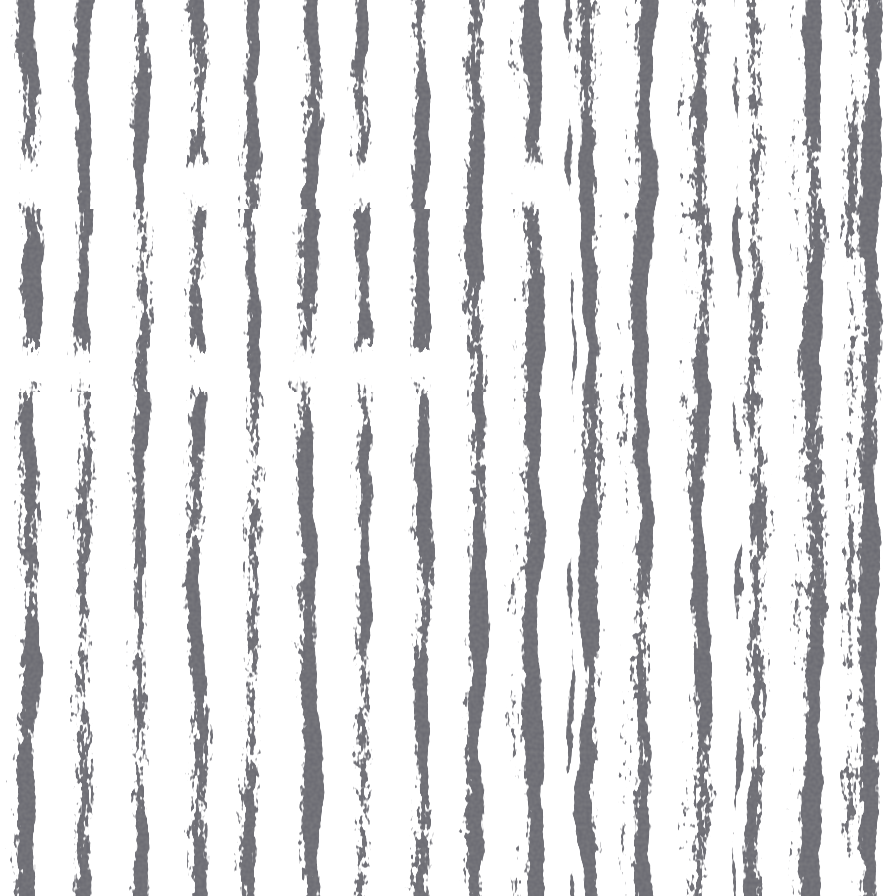
A WebGL 1 fragment shader for this pattern:

```glsl
precision highp float;
// Sixteen vertical dry-brush stripes in slate grey on white, with ragged edges and breaks.

uniform vec2 u_resolution;

float hash(vec2 cell) {
  return fract(sin(dot(cell, vec2(127.1, 311.7))) * 43758.5);
}

float cornerSlope(vec2 cell, vec2 corner, vec2 local) {
  float angle = 6.2832 * hash(cell + corner);
  return dot(vec2(cos(angle), sin(angle)), local - corner);
}

float gradientNoise(vec2 p) {
  vec2 cell = floor(p);
  vec2 f = fract(p);
  vec2 s = f * f * f * (f * (f * 6.0 - 15.0) + 10.0);
  float low = mix(cornerSlope(cell, vec2(0.0, 0.0), f), cornerSlope(cell, vec2(1.0, 0.0), f), s.x);
  float high = mix(cornerSlope(cell, vec2(0.0, 1.0), f), cornerSlope(cell, vec2(1.0, 1.0), f), s.x);
  return mix(low, high, s.y);
}

// Slow variation along one stripe; each seed gives its own curve.
float along(float y, float seed) {
  return gradientNoise(vec2(y, seed * 3.0 + 0.5));
}

// Negative inside a break in the stroke, positive outside it.
float breakDistance(float y, float level, float halfHeight, bool present) {
  return present ? abs(y - level) - halfHeight : 1.0;
}

void main() {
  // One unit is the pitch between stripes.
  vec2 p = gl_FragCoord.xy / u_resolution * 16.0;
  float pixel = 16.0 / min(u_resolution.x, u_resolution.y);
  float column = floor(p.x);
  float y = p.y;

  // The brush is reloaded twice on the way down the left-hand stripes.
  float reload = column < 10.0 ? step(y, 12.26) + step(y, 9.0) : 0.0;
  float seed = column * 11.0 + reload * 3.0;

  // Stroke body with a wandering centre and uneven width.
  float wander = 0.16 * along(y * 0.45, seed) + 0.06 * along(y * 1.9, seed + 1.0);
  float d = fract(p.x) - 0.5 - wander;
  float halfWidth = 0.12 + 0.04 * hash(vec2(column, 5.0)) + 0.09 * along(y * 0.8, seed + 2.0);
  float body = halfWidth - abs(d);

  // A thin companion strand, strongest on the last stripe.
  if (column > 8.0) {
    float strand = 0.2 * along(y * 0.6, column + 400.0) - 0.03 - abs(d + 0.33);
    body = max(body, strand + 0.09 * step(14.5, column));
  }

  // Dryness drifts along the stroke and favours one edge.
  float drySide = hash(vec2(column, 9.0)) < 0.65 ? -1.0 : 1.0;
  float dry = smoothstep(-0.3, 0.4, along(y * 0.4, seed + 4.0));
  dry = clamp(dry + drySide * d * 2.5, 0.0, 1.0);

  // Bristle streaks and small flecks.
  float bristle = 0.65 * gradientNoise(p * vec2(13.0, 3.0))
                + 0.50 * gradientNoise(p * vec2(21.0, 10.0) + 37.0);
  float ink = body + bristle * (0.05 + 0.3 * dry) - 0.07 * dry;

  // Breaks shared by several stripes at two heights.
  bool upperBreak = column < 10.0 && mod(column, 3.0) < 0.5;
  bool lowerBreak = column < 8.0 && abs(abs(column - 3.0) - 1.0) > 0.5;
  float gap = min(breakDistance(y, 12.72, 0.46, upperBreak),
                  breakDistance(y, 9.42, 0.41, lowerBreak));
  ink = min(ink, gap * 0.35 + bristle * 0.2);

  // Finely grained ink on white paper.
  float softness = pixel * (0.6 + 1.6 * dry);
  float coverage = smoothstep(-softness, softness, ink);
  float grain = clamp(0.5 + 0.9 * gradientNoise(p * 15.0 + 71.0), 0.0, 1.0);
  vec3 inkColor = mix(vec3(0.42, 0.42, 0.45), vec3(0.47, 0.47, 0.49), grain);
  gl_FragColor = vec4(mix(vec3(1.0), inkColor, coverage), 1.0);
}
```
